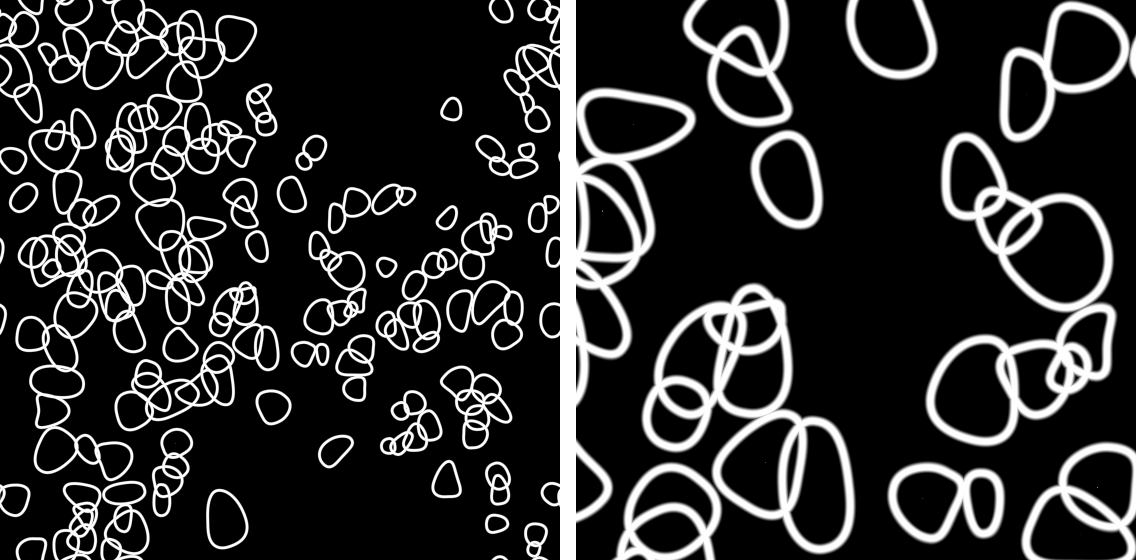
Left, the full canvas; right, a detail of the centre.
Reproduce this pattern procedurally as a three.js fragment shader.

```glsl
varying vec2 vUv;

const float TAU = 6.2832;
const float GRID = 12.0;       // cells across the canvas
const float CLUSTER_GRID = 4.0; // coarse cells of the density noise
const float LINE_CORE = 0.0012;
const float LINE_EDGE = 0.0040;
const vec3 BACKGROUND = vec3(0.0);
const vec3 OUTLINE = vec3(0.995);

float hash(vec2 cell, float seed) {
  return fract(sin(dot(cell, vec2(127.1, 311.7)) + seed * 74.7) * 43758.5453);
}

float signedHash(vec2 cell, float seed) {
  return hash(cell, seed) * 2.0 - 1.0;
}

vec2 direction(float angle) {
  return vec2(cos(angle), sin(angle));
}

// Value noise that repeats after the given period
float wrappedNoise(vec2 p, float period, float seed) {
  vec2 i = floor(p);
  vec2 f = fract(p);
  f = f * f * (3.0 - 2.0 * f);
  vec2 lo = mod(i, period);
  vec2 hi = mod(i + 1.0, period);
  float bottom = mix(hash(lo, seed), hash(vec2(hi.x, lo.y), seed), f.x);
  float top = mix(hash(vec2(lo.x, hi.y), seed), hash(hi, seed), f.x);
  return mix(bottom, top, f.y);
}

// Rounded cell shape, zero on its rim: x = taper, y = bend, z = wobble, w = phase
float blobField(vec2 p, vec2 radii, vec2 axis, vec4 form) {
  vec2 q = vec2(dot(p, axis), dot(p, vec2(-axis.y, axis.x))) / radii;
  q.y += form.y * (q.x * q.x - 0.4);
  q.y *= 1.0 + form.x * q.x;
  float angle = atan(q.y, q.x + 0.00001);
  vec2 powered = pow(abs(q) + 0.0001, vec2(2.3));
  float rim = 1.0 + form.z * sin(3.0 * angle + form.w);
  return pow(powered.x + powered.y, 1.0 / 2.3) - rim;
}

// Distance to the rim, from the field and its slope
float rimDistance(vec2 p, vec2 radii, vec2 axis, vec4 form) {
  vec2 e = vec2(0.0004, 0.0);
  float f = blobField(p, radii, axis, form);
  vec2 slope = vec2(blobField(p + e.xy, radii, axis, form),
                    blobField(p + e.yx, radii, axis, form)) - f;
  return abs(f) * e.x / max(length(slope), 0.0001);
}

// One randomly formed blob around the point p = 0
float blob(vec2 p, float size, vec2 cell, float seed) {
  float stretch = sqrt(mix(1.05, 2.0, pow(hash(cell, seed), 1.4)));
  vec2 radii = size * vec2(stretch, 1.0 / stretch);
  if (length(p) > 1.7 * radii.x) return 1.0;
  float lean = signedHash(cell, seed + 1.0);
  vec2 axis = direction(TAU * 0.25 * (1.0 + lean * (0.4 + 0.6 * abs(lean))));
  float bend = signedHash(cell, seed + 2.0);
  vec4 form = vec4(0.32 * signedHash(cell, seed + 3.0),
                   0.55 * bend * bend * bend,
                   0.07 * hash(cell, seed + 4.0),
                   TAU * hash(cell, seed + 5.0));
  return rimDistance(p, radii, axis, form);
}

// A main blob with up to two smaller ones leaning on it
float cluster(vec2 p, vec2 cell) {
  vec2 home = (cell + 0.5) / GRID;
  float density = wrappedNoise(home * CLUSTER_GRID, CLUSTER_GRID, 3.0);
  if (hash(cell, 11.0) > smoothstep(0.16, 0.64, density)) return 1.0;

  // Larger blobs gather in the left half
  float region = 0.5 + 0.5 * sin(TAU * home.x);
  float spread = hash(cell, 12.0);
  float size = mix(0.020, 0.033, region) * mix(0.75, 1.4, spread * spread);
  float nearest = blob(p, size, cell, 20.0);

  float angle = TAU * hash(cell, 13.0);
  for (int k = 0; k < 2; k++) {
    float seed = 30.0 + 10.0 * float(k);
    float chance = k == 0 ? 0.48 : 0.16;
    if (hash(cell, seed + 6.0) < chance) {
      float reach = size * mix(1.1, 1.85, hash(cell, seed + 7.0));
      float part = size * mix(0.6, 0.95, hash(cell, seed + 8.0));
      nearest = min(nearest, blob(p - direction(angle) * reach, part, cell, seed));
    }
    angle += 2.6;
  }
  return nearest;
}

void main() {
  vec2 base = floor(vUv * GRID);
  float nearest = 1.0;
  for (int y = -2; y <= 2; y++) {
    for (int x = -2; x <= 2; x++) {
      vec2 slot = base + vec2(float(x), float(y));
      vec2 cell = mod(slot, GRID);
      vec2 jitter = mix(vec2(0.1), vec2(0.9), vec2(hash(cell, 1.0), hash(cell, 2.0)));
      nearest = min(nearest, cluster(vUv - (slot + jitter) / GRID, cell));
    }
  }
  float ink = 1.0 - smoothstep(LINE_CORE, LINE_EDGE, nearest);
  gl_FragColor = vec4(mix(BACKGROUND, OUTLINE, ink), 1.0);
}
```
